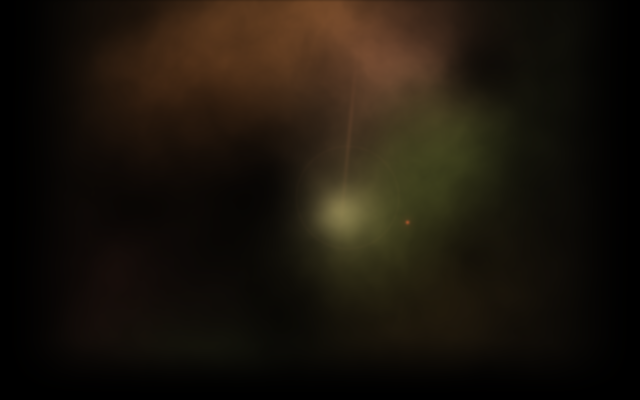
Give the GLSL for this background, as a WebGL 1 fragment shader.

```glsl
precision highp float;

uniform vec2 u_resolution;

const float ASPECT = 1.6;
const vec2 CORE_POS = vec2(0.855, 0.468);
const vec2 RAY_DIR = vec2(0.093, 0.996);
const vec2 RING_POS = vec2(0.869, 0.506);
const vec2 SPARK_POS = vec2(1.019, 0.444);
const float RING_RADIUS = 0.128;
const float WARP = 0.11;
const float CLOUD_SCALE = 4.5;

const vec3 BASE = vec3(0.036, 0.029, 0.020);
const vec3 AMBER = vec3(0.32, 0.195, 0.10);
const vec3 RUST = vec3(0.155, 0.085, 0.038);
const vec3 ROSE = vec3(0.20, 0.125, 0.10);
const vec3 TAN = vec3(0.17, 0.125, 0.085);
const vec3 OLIVE = vec3(0.155, 0.170, 0.070);
const vec3 MOSS = vec3(0.034, 0.042, 0.020);
const vec3 UMBER = vec3(0.075, 0.055, 0.022);
const vec3 MAROON = vec3(0.040, 0.016, 0.014);
const vec3 CORE = vec3(0.25, 0.235, 0.155);
const vec3 RAY = vec3(0.055, 0.030, 0.020);
const vec3 SPARK = vec3(0.34, 0.09, 0.06);

float hash(vec2 cell) {
  vec3 q = fract(vec3(cell.xyx) * 0.1031);
  q += dot(q, q.yzx + 33.33);
  return fract((q.x + q.y) * q.z);
}

float noise(vec2 p) {
  vec2 i = floor(p);
  vec2 f = fract(p);
  f = f * f * (3.0 - 2.0 * f);
  float low = mix(hash(i), hash(i + vec2(1.0, 0.0)), f.x);
  float high = mix(hash(i + vec2(0.0, 1.0)), hash(i + 1.0), f.x);
  return mix(low, high, f.y);
}

float fbm(vec2 p) {
  float sum = 0.0;
  float amplitude = 0.5;
  for (int i = 0; i < 5; i++) {
    sum += amplitude * noise(p);
    p = mat2(1.6, 1.2, -1.2, 1.6) * p + 7.3;
    amplitude *= 0.5;
  }
  return sum;
}

// Soft elliptical falloff
float glow(vec2 p, vec2 center, vec2 radius) {
  vec2 d = (p - center) / radius;
  return exp(-dot(d, d));
}

vec3 nebula(vec2 p) {
  vec3 color = BASE;
  // Warm clouds
  color += AMBER * glow(p, vec2(0.74, 0.96), vec2(0.31, 0.19));
  color += RUST * glow(p, vec2(0.46, 0.78), vec2(0.24, 0.19));
  color += ROSE * glow(p, vec2(1.01, 0.86), vec2(0.19, 0.17));
  color += TAN * glow(p, vec2(0.85, 0.62), vec2(0.14, 0.19));
  // Green clouds
  color += OLIVE * glow(p, vec2(1.13, 0.63), vec2(0.16, 0.17));
  color += OLIVE * 0.8 * glow(p, vec2(0.98, 0.47), vec2(0.17, 0.14));
  color += OLIVE * 0.35 * glow(p, vec2(0.90, 0.36), vec2(0.19, 0.12));
  color += MOSS * glow(p, vec2(0.57, 0.13), vec2(0.25, 0.10));
  color += MOSS * 0.7 * glow(p, vec2(1.36, 0.82), vec2(0.16, 0.32));
  // Dim lower clouds
  color += UMBER * glow(p, vec2(1.07, 0.25), vec2(0.28, 0.19));
  color += MAROON * glow(p, vec2(0.28, 0.30), vec2(0.22, 0.26));
  // Dark voids
  color *= 1.0 - 0.65 * glow(p, vec2(0.64, 0.53), vec2(0.14, 0.15));
  color *= 1.0 - 0.55 * glow(p, vec2(0.33, 0.50), vec2(0.13, 0.11));
  color *= 1.0 - 0.60 * glow(p, vec2(1.20, 0.85), vec2(0.09, 0.10));
  color *= 1.0 - 0.40 * glow(p, vec2(0.72, 0.20), vec2(0.15, 0.12));
  return color;
}

void main() {
  vec2 uv = gl_FragCoord.xy / u_resolution;
  vec2 p = uv * vec2(ASPECT, 1.0);

  // Warped clouds with mottled density
  vec2 drift = vec2(fbm(p * CLOUD_SCALE + 3.1), fbm(p * CLOUD_SCALE + 17.7)) - 0.48;
  vec2 q = p + WARP * drift;
  float density = 0.66 + 0.68 * fbm(q * 6.0 + 41.0);
  vec3 color = nebula(q) * density;

  // Bright core
  vec2 coreP = mix(p, q, 0.5);
  color += CORE * glow(coreP, CORE_POS, vec2(0.065, 0.060));
  color += CORE * 0.35 * glow(coreP, CORE_POS, vec2(0.13, 0.12));

  // Thin light ray and faint lens ring
  vec2 d = p - CORE_POS;
  float along = dot(d, RAY_DIR);
  float across = dot(d, vec2(RAY_DIR.y, -RAY_DIR.x));
  float rayLength = glow(vec2(along), vec2(0.18), vec2(0.20));
  color += RAY * rayLength * exp(-pow(across / 0.006, 2.0));
  float ring = (length(p - RING_POS) - RING_RADIUS) / 0.004;
  color += RAY * 0.22 * exp(-ring * ring);

  // Red spark
  color += SPARK * glow(p, SPARK_POS, vec2(0.005));
  color += SPARK * 0.12 * glow(p, SPARK_POS, vec2(0.016));

  // Dark frame
  float sides = smoothstep(0.0, 0.16, uv.x) * smoothstep(0.0, 0.14, 1.0 - uv.x);
  float ends = smoothstep(0.0, 0.16, uv.y) * smoothstep(-0.02, 0.008, 1.0 - uv.y);
  gl_FragColor = vec4(color * sides * ends, 1.0);
}
```
